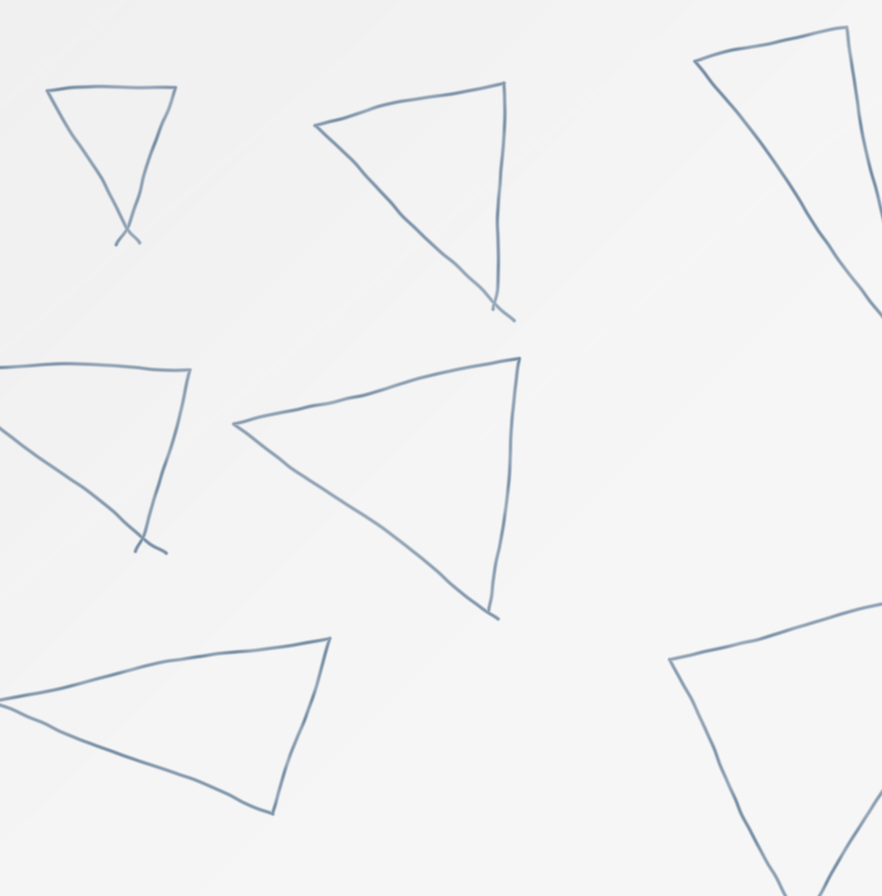
Give the GLSL for this pattern, as a Shadertoy shader.

```glsl
#define COLUMN_STEP 0.37
#define ROW_STEP 0.305
#define JITTER 0.018
#define WAVE 0.013
#define TREMOR 0.0006
#define OVERSHOOT 0.034
#define HALF_WIDTH 0.0018
#define SOFTNESS 0.0018
#define INK vec3(0.44, 0.535, 0.625)
#define PAPER_DARK vec3(0.943, 0.943, 0.944)
#define PAPER_LIGHT vec3(0.963, 0.963, 0.964)

const float PI = 3.14159265;

vec2 hash2(vec2 cell, float seed) {
    vec3 q = fract(vec3(cell.xyx + seed * 7.31 + 50.0) * vec3(0.1031, 0.1030, 0.0973));
    q += dot(q, q.yzx + 33.33);
    return fract((q.xx + q.yz) * q.zy);
}

float noise1(float x) {
    float i = floor(x), f = fract(x);
    f = f * f * (3.0 - 2.0 * f);
    return mix(hash2(vec2(i, 3.0), 1.0).x, hash2(vec2(i + 1.0, 3.0), 1.0).x, f);
}

// Distance to a hand-drawn line: bowed, wavy, trembling, curled at its end
float penLine(vec2 p, vec2 a, vec2 b, float bow, float curl, float phase) {
    vec2 along = b - a;
    float len = length(along);
    vec2 dir = along / len;
    vec2 side = vec2(-dir.y, dir.x);
    float t = clamp(dot(p - a, dir) / len, 0.0, 1.0);
    float tail = smoothstep(1.0 - 0.03 / len, 1.0, t);
    float offset = sin(PI * t) * (bow + WAVE * len * sin(6.0 * t + phase));
    offset += TREMOR * (2.0 * noise1(t * len * 50.0 + phase * 9.0) - 1.0);
    offset += curl * tail * tail;
    return length(p - a - dir * t * len - side * offset);
}

// One loose triangle, hung from its top right corner at the origin
float looseTriangle(vec2 p, vec2 cell) {
    vec2 shape = hash2(cell, 1.0), lean = hash2(cell, 2.0) - 0.5;
    vec2 finish = hash2(cell, 3.0), phase = hash2(cell, 4.0) * 2.0 * PI;
    float below = 2.0 - cell.y;
    float bottom = step(cell.y, 0.5);
    float corner = step(1.5, cell.x - cell.y);

    // Wider towards the bottom, taller towards the right
    float width = mix(0.14, 0.18, shape.x) + 0.115 * below;
    width += 0.055 * (1.0 - abs(cell.x - 1.0));
    float height = mix(0.145, 0.17, shape.y) + 0.095 * cell.x + 0.025 * below;

    // Flat tops in the first column; the bottom corner leans far back
    float slope = 0.02 + 0.19 * min(1.0, cell.x + bottom) + 0.06 * lean.x;
    float drift = -0.3 + 0.22 * cell.x + 0.2 * lean.y - 0.8 * corner;
    vec2 right = vec2(0.0);
    vec2 left = vec2(-width, -slope * width);
    vec2 tip = vec2(drift, -1.0) * height;
    vec2 leftEnd = tip + normalize(tip - left) * OVERSHOOT * finish.x;
    vec2 rightEnd = tip + normalize(tip - right) * OVERSHOOT * (finish.y - 0.4);

    float d = penLine(p, left, right, 0.003, 0.0, phase.x);
    d = min(d, penLine(p, left, leftEnd, 0.002, 0.006 * finish.y, phase.y));
    return min(d, penLine(p, right, rightEnd, 0.001, -0.006 * finish.x, phase.x + 2.0));
}

// Nearest pen stroke over a loose three by three arrangement
float strokes(vec2 p) {
    float d = 1.0;
    for (int y = 0; y < 3; y++) {
        for (int x = 0; x < 3; x++) {
            // Leave a diagonal run of cells empty
            if (x - y == 1) continue;
            vec2 cell = vec2(x, y);
            vec2 anchor = vec2(0.21, 0.275) + cell * vec2(COLUMN_STEP, ROW_STEP);
            // Columns climb to the right; the bottom row sits further right
            anchor += vec2(0.16 * step(cell.y, 0.5), 0.035 * cell.x);
            anchor += JITTER * (2.0 * hash2(cell, 5.0) - 1.0);
            d = min(d, looseTriangle(p - anchor, cell));
        }
    }
    return d;
}

// Pale paper, lit from the lower right, with faint diagonal creases
vec3 paper(vec2 p) {
    float light = smoothstep(-0.9, 0.3, p.x - p.y);
    vec3 colour = mix(PAPER_DARK, PAPER_LIGHT, light);
    float across = dot(p, normalize(vec2(-0.85, 1.0)));
    float crease = abs(fract(across / 0.21 + 0.3) - 0.5) * 0.21;
    return colour + 0.003 * (1.0 - smoothstep(0.0, 0.004, crease));
}

void mainImage(out vec4 fragColor, in vec2 fragCoord) {
    vec2 p = fragCoord / iResolution.y;
    float soft = max(SOFTNESS, 0.7 / iResolution.y);
    float ink = 1.0 - smoothstep(HALF_WIDTH - soft, HALF_WIDTH + soft, strokes(p));
    // Uneven pen pressure
    ink *= mix(0.72, 1.0, noise1((p.x + 1.7 * p.y) * 40.0));
    fragColor = vec4(mix(paper(p), INK, ink), 1.0);
}
```
